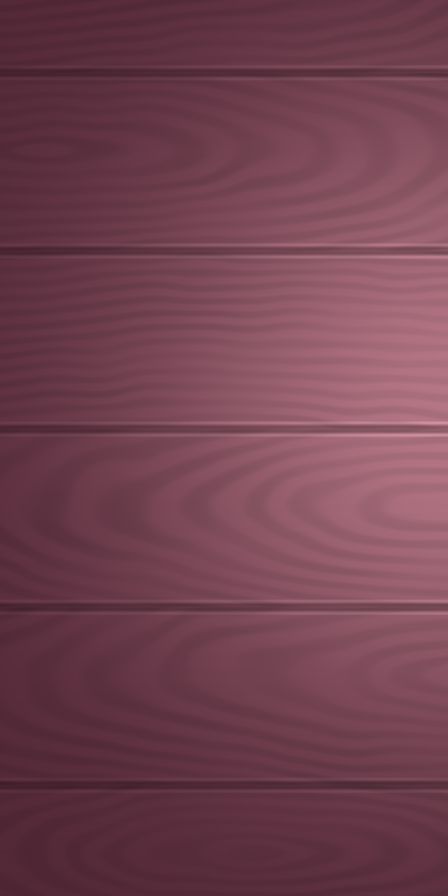
Write a Shadertoy shader that draws this texture.

```glsl
// Horizontal plum wood planks with cathedral grain, grooves and a glow from the right.
#define PITCH 0.1988          // plank height
#define FIRST_GROOVE 0.1235   // height of the lowest groove
#define GROOVE_HALF 0.0040    // half width of the dark groove
#define LIP_OFFSET 0.0070     // groove centre to highlight centre
#define LIP_HALF 0.0014       // half width of the highlight
#define RING_SPACING 0.078    // grain ring distance, in plank heights
#define RING_STRETCH 0.52     // below 1 lengthens rings along the plank
#define GRAIN_DEPTH 0.068     // darkening by the grain
#define GLOW_CENTRE vec2(1.05, 0.545)
#define GLOW_FALLOFF 1.65
#define SHADE_COLOUR vec3(0.305, 0.142, 0.200)
#define GLOW_COLOUR vec3(0.695, 0.455, 0.515)

float hash(vec2 p) {
    vec3 q = fract(vec3(p.xyx) * 0.1031);
    q += dot(q, q.yzx + 33.33);
    return fract((q.x + q.y) * q.z);
}

float noise(vec2 p) {
    vec2 cell = floor(p), f = fract(p);
    f = f * f * (3.0 - 2.0 * f);
    float low = mix(hash(cell), hash(cell + vec2(1, 0)), f.x);
    float high = mix(hash(cell + vec2(0, 1)), hash(cell + vec2(1, 1)), f.x);
    return mix(low, high, f.y);
}

// Smooth-edged line: 1 within halfWidth of zero distance.
float line(float dist, float halfWidth, float blur) {
    return 1.0 - smoothstep(halfWidth - blur, halfWidth + blur, abs(dist));
}

// Dark ring strength; p is x in canvas widths and y in plank heights.
float woodGrain(vec2 p, float plank) {
    // The ring centre drifts sideways from one plank to the next.
    float phase = plank * 1.0472;
    vec2 heart = vec2(0.60 + 0.62 * sin(phase),
                      0.62 - 0.85 * pow(max(-cos(phase), 0.0), 4.0));
    vec2 seed = vec2(plank * 17.0 + 5.0, plank * 9.0 + 3.0);
    float warp = noise(p * vec2(2.5, 1.6) + seed) - 0.5;
    float ripple = noise(p * vec2(9.0, 5.0) + seed * 2.0) - 0.5;
    vec2 q = (p - heart) * vec2(RING_STRETCH, 1.0);
    float radius = length(q) + 0.10 * warp + 0.035 * ripple;
    float wave = 0.5 + 0.5 * cos(6.2832 * radius / RING_SPACING);
    float strength = 0.5 + noise(p * vec2(4.0, 5.0) + seed * 3.0);
    return smoothstep(0.1, 1.0, wave) * strength;
}

void mainImage(out vec4 fragColor, in vec2 fragCoord) {
    vec2 uv = fragCoord / iResolution.xy;
    float blur = max(0.0011, 0.6 / iResolution.y);

    // Plank number and position inside it
    float row = (uv.y - FIRST_GROOVE) / PITCH;
    float plank = floor(row) + 1.0;
    vec2 p = vec2(uv.x, fract(row));

    // Glow fading from the right edge
    vec2 toGlow = (uv - GLOW_CENTRE) * vec2(1.0, 2.0);
    float glow = exp(-GLOW_FALLOFF * dot(toGlow, toGlow));
    vec3 colour = mix(SHADE_COLOUR, GLOW_COLOUR, glow);

    // Rings and faint fibres
    float fibre = noise(vec2(uv.x * 9.0, uv.y * 200.0)) - 0.5;
    colour *= 1.02 - GRAIN_DEPTH * woodGrain(p, plank) + 0.015 * fibre;

    // Groove between two pale lips that brighten with the glow
    float dist = (p.y - step(0.5, p.y)) * PITCH;
    float groove = line(dist, GROOVE_HALF, blur);
    float core = line(dist, GROOVE_HALF * 0.25, blur);
    float lip = line(abs(dist) - LIP_OFFSET, LIP_HALF, blur);
    colour *= 1.0 - 0.21 * groove + 0.04 * core;
    colour += lip * (0.02 + 0.09 * glow) * vec3(0.95, 1.0, 1.0);

    fragColor = vec4(colour, 1.0);
}
```
